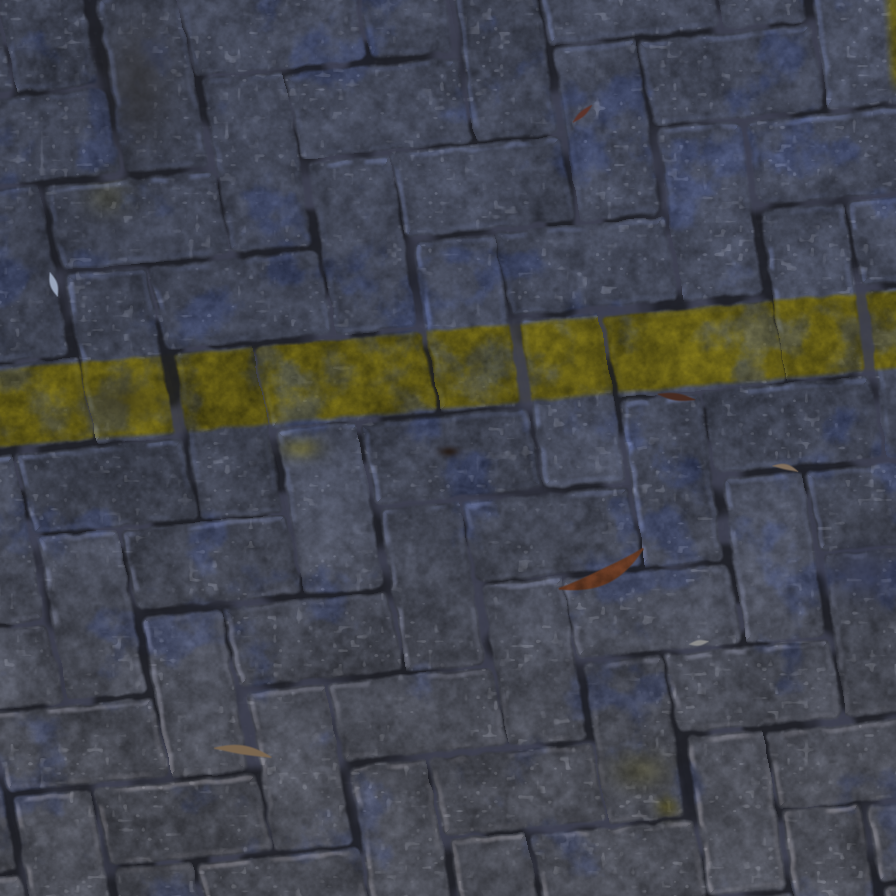
Give the GLSL for this texture, as a Shadertoy shader.

```glsl
// Blue-grey herringbone paving seen slightly tilted, crossed by a worn yellow line.
// A sheared perspective lattice is split into 2:1 bricks; rounded-box distances
// give joints and pale rims, layered noise gives grit, stains and worn paint.

float hash(vec2 p) {
    vec3 a = fract(p.xyx * vec3(0.1031, 0.1030, 0.0973));
    a += dot(a, a.yzx + 33.33);
    return fract((a.x + a.y) * a.z);
}

float noise(vec2 p) {
    vec2 i = floor(p), f = fract(p);
    f = f * f * (3.0 - 2.0 * f);
    return mix(mix(hash(i), hash(i + vec2(1, 0)), f.x),
               mix(hash(i + vec2(0, 1)), hash(i + 1.0), f.x), f.y);
}

float fbm(vec2 p) {
    float sum = 0.0, amp = 0.5;
    for (int i = 0; i < 5; i++) {
        sum += amp * noise(p);
        p = mat2(1.6, 1.2, -1.2, 1.6) * p + 7.3;
        amp *= 0.5;
    }
    return sum;
}

// Soft round stain, 1 at its centre
float stain(vec2 p, vec2 c, vec2 r) {
    vec2 d = (p - c) / r;
    return exp(-dot(d, d));
}

// Tapered, bent stroke from a to b
float stroke(vec2 p, vec2 a, vec2 b, float width, float bend) {
    vec2 ab = b - a;
    float t = clamp(dot(p - a, ab) / dot(ab, ab), 0.0, 1.0);
    vec2 spine = a + ab * t + normalize(vec2(-ab.y, ab.x)) * bend * 4.0 * t * (1.0 - t);
    float w = width * (0.15 + 0.85 * sin(3.1416 * t));
    return 1.0 - smoothstep(w - 0.0015, w + 0.0015, length(p - spine));
}

// Position inside the herringbone brick (xy) and its corner cell (zw)
vec4 herringbone(vec2 q, out vec2 halfSize) {
    vec2 cell = floor(q);
    float m = mod(cell.x - cell.y, 4.0);
    bool lying = m < 1.5;
    if (lying) cell.x -= step(0.5, m);
    else cell.y -= 1.0 - step(2.5, m);
    halfSize = lying ? vec2(1.0, 0.5) : vec2(0.5, 1.0);
    vec2 l = q - cell - halfSize;
    l += 0.05 * (vec2(hash(cell), hash(cell + 41.0)) - 0.5);
    if (lying) l.y += 0.012 * l.x;
    else l.x += 0.05 * l.y;
    return vec4(l, cell);
}

void mainImage(out vec4 fragColor, in vec2 fragCoord) {
    vec2 p = fragCoord / iResolution.xy;
    p.y = 1.0 - p.y;

    // Ground lattice: one unit is the short side of a brick
    vec2 d = p - vec2(0.667, 0.348);
    d /= 1.0 - 0.0614 * d.y;
    vec2 q = inverse(mat2(0.0970, -0.0086, 0.0184, 0.0973)) * d;
    vec2 warp = vec2(noise(p * 70.0), noise(p * 70.0 + 19.0)) - 0.5;
    vec2 halfSize;
    vec4 brick = herringbone(q + warp * 0.035, halfSize);
    vec2 l = brick.xy;
    float tone = hash(brick.zw + 5.0);

    // Depth from the brick border
    vec2 e = abs(l) - halfSize + 0.1;
    float depth = 0.1 - length(max(e, 0.0)) - min(max(e.x, e.y), 0.0);

    // Stone surface
    float clouds = fbm(p * 13.0 + brick.zw * 3.0);
    float grit = fbm(p * 85.0 + 3.0);
    float grain = noise(p * 260.0);
    float light = 0.292 + 0.035 * (tone - 0.5) + 0.13 * (clouds - 0.48)
                + 0.16 * (grit - 0.48) + 0.035 * (grain - 0.5);
    vec3 col = light * mix(vec3(0.91, 0.98, 1.20), vec3(0.97, 1.0, 1.12), smoothstep(0.4, 0.9, p.y));
    float flecks = smoothstep(0.74, 0.95, noise(p * vec2(150.0, 190.0) + 60.0));
    col += flecks * 0.10 * smoothstep(0.3, 0.6, fbm(p * 22.0 + 9.0));
    float blueMarks = smoothstep(0.56, 0.72, fbm(p * 17.0 + 31.0));
    col += blueMarks * vec3(-0.02, -0.005, 0.05);
    col *= 1.0 - 0.12 * stain(p, vec2(0.08, 0.3), vec2(0.35, 0.25));

    // Painted row and traces of paint
    float wear = fbm(p * 24.0 + 50.0);
    float edgeWave = 0.03 * (noise(p * 60.0 + 8.0) - 0.5);
    float paint = smoothstep(0.02, 0.09, q.y + edgeWave) * (1.0 - smoothstep(0.90, 0.98, q.y + edgeWave));
    paint *= 0.95 - 0.5 * smoothstep(0.48, 0.72, wear);
    paint = max(paint, 0.85 * smoothstep(0.985, 1.0, p.x + 0.06 * (0.04 - p.y)) * (1.0 - smoothstep(0.08, 0.11, p.y)));
    paint = max(paint, 0.5 * stain(p, vec2(0.335, 0.500), vec2(0.022, 0.012)));
    paint = max(paint, 0.25 * stain(p, vec2(0.715, 0.86), vec2(0.03, 0.02)));
    paint = max(paint, 0.5 * stain(p, vec2(0.745, 0.90), vec2(0.012, 0.012)));
    paint = max(paint, 0.2 * stain(p, vec2(0.12, 0.22), vec2(0.025, 0.02)));
    vec3 yellow = vec3(1.25, 1.15, 0.22) * (light + 0.01) + vec3(0.05, 0.04, 0.0) * (grit - 0.45);
    col = mix(col, yellow, paint);

    // Pale worn rims, strongest on the upper and left sides
    vec2 nearEdge = halfSize - abs(l);
    bool sideFace = nearEdge.x < nearEdge.y;
    float lit = (sideFace ? l.x : l.y) < 0.0 ? 1.0 : 0.4;
    float rim = smoothstep(0.035, 0.065, depth) * (1.0 - smoothstep(0.075, 0.13, depth));
    rim *= lit * (0.3 + 0.7 * hash(brick.zw + (sideFace ? 11.0 : 23.0)));
    rim *= smoothstep(0.25, 0.6, noise(p * 45.0 + 77.0)) * (0.75 + 0.4 * p.y) * (1.0 - 0.6 * paint);
    col += rim * mix(vec3(0.13, 0.15, 0.22), vec3(0.17, 0.16, 0.16), smoothstep(0.45, 0.9, p.y));

    // Dark joints with dusty stretches
    float joint = 1.0 - smoothstep(0.005, 0.05, depth + 0.025 * (grit - 0.5));
    vec3 soil = mix(vec3(0.12, 0.125, 0.155), vec3(0.27, 0.28, 0.36), smoothstep(0.35, 0.7, noise(p * 32.0 + 14.0)));
    col = mix(col, soil, joint * 0.85);
    col *= 1.0 - 0.12 * (1.0 - smoothstep(0.0, 0.25, depth));

    // Stains
    col = mix(col, vec3(0.16, 0.155, 0.15), 0.6 * stain(p, vec2(0.155, 0.09), vec2(0.035, 0.065)));
    col = mix(col, vec3(0.14, 0.10, 0.08), 0.9 * stain(p, vec2(0.501, 0.504), vec2(0.010, 0.005)));
    col = mix(col, vec3(0.14, 0.13, 0.08), 0.5 * stain(p, vec2(0.138, 0.447), vec2(0.035, 0.018)));
    col = mix(col, vec3(0.19, 0.22, 0.36), 0.5 * stain(p, vec2(0.965, 0.64), vec2(0.035, 0.025)));

    // Fallen leaves, twigs and chips
    float leaf = stroke(p, vec2(0.625, 0.657), vec2(0.717, 0.613), 0.0085, 0.009);
    col = mix(col, vec3(0.37, 0.21, 0.13) * (0.7 + 0.6 * grit), leaf);
    col = mix(col, vec3(0.48, 0.40, 0.31), stroke(p, vec2(0.240, 0.835), vec2(0.302, 0.845), 0.005, -0.003));
    col = mix(col, vec3(0.50, 0.43, 0.36), stroke(p, vec2(0.863, 0.520), vec2(0.890, 0.526), 0.003, -0.002));
    col = mix(col, vec3(0.36, 0.20, 0.17), stroke(p, vec2(0.640, 0.136), vec2(0.660, 0.118), 0.003, 0.0));
    col = mix(col, vec3(0.28, 0.17, 0.13), stroke(p, vec2(0.735, 0.440), vec2(0.775, 0.446), 0.004, 0.0));
    col = mix(col, vec3(0.60, 0.65, 0.74), stroke(p, vec2(0.056, 0.305), vec2(0.064, 0.330), 0.004, 0.0));
    col = mix(col, vec3(0.55, 0.55, 0.55), stroke(p, vec2(0.770, 0.719), vec2(0.790, 0.716), 0.003, 0.0));

    fragColor = vec4(clamp(col, 0.0, 1.0), 1.0);
}
```
